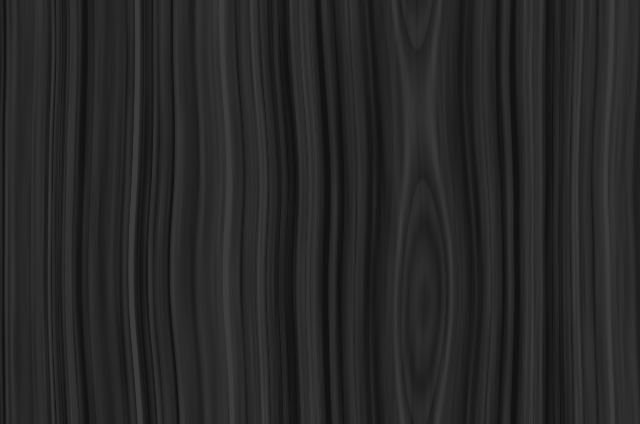
Reproduce this texture procedurally as a WebGL 1 fragment shader.

```glsl
precision highp float;
// Dark stained wood with long vertical grain around one slender eye.
// A wavy ring coordinate is mirrored about the eye; layered noise, dark
// grooves and pale ridges follow it, and fine fibres are laid on top.

uniform vec2 u_resolution;

const float PI = 3.14159265;
const vec2 EYE_CENTRE = vec2(1.0, 0.28);
const float EYE_SOFTNESS = 0.025;
const float MEAN_TONE = 0.168;

float hash(vec2 p) {
  return fract(sin(dot(p, vec2(127.1, 311.7))) * 43758.5453);
}

float noise(vec2 p) {
  vec2 cell = floor(p);
  vec2 f = fract(p);
  f = f * f * f * (f * (f * 6.0 - 15.0) + 10.0);
  float low = mix(hash(cell), hash(cell + vec2(1.0, 0.0)), f.x);
  float high = mix(hash(cell + vec2(0.0, 1.0)), hash(cell + vec2(1.0, 1.0)), f.x);
  return mix(low, high, f.y);
}

// Sideways drift that makes the grain lines sway.
float sway(vec2 p) {
  float broad = noise(p * vec2(2.5, 1.7) + 4.3) - 0.5;
  float small = noise(p * vec2(5.0, 3.6) + 19.7) - 0.5;
  return 0.034 * broad + 0.009 * small;
}

// Distance from the pith: closed loops at the eye, a saddle above it.
float ringRadius(vec2 p, vec2 centre) {
  float lift = 0.06 * sin(PI * (p.y - centre.y) / 0.9);
  return length(vec3(p.x - centre.x, lift, EYE_SOFTNESS));
}

// Alternates stretches of wide and of crowded rings.
float ringCoordinate(float radius) {
  float spacing = radius * (0.75 + 2.6 * radius);
  return 29.0 * radius - 0.7 * sin(2.0 * PI * spacing);
}

// Soft bands of several widths, centred on zero.
float bands(float ring, float y) {
  float sum = 0.0;
  float weight = 0.48;
  float frequency = 1.0;
  for (int i = 0; i < 4; i++) {
    float layer = float(i) * 17.0;
    sum += weight * (noise(vec2(ring * frequency + layer, y * 0.3 + layer)) - 0.5);
    weight *= 0.68;
    frequency *= 1.85;
  }
  return sum;
}

// A sharp dark groove after a pale ridge, with random strength per ring.
float grooves(float ring, float seed) {
  float id = floor(ring);
  float g = fract(ring);
  float dark = smoothstep(0.0, 0.06, g) * exp(-6.0 * g) * (1.0 - g);
  float pale = smoothstep(0.65, 0.9, g) * (1.0 - smoothstep(0.9, 1.0, g));
  float darkness = hash(vec2(id, seed));
  float paleness = hash(vec2(id + 1.0, seed + 3.0));
  return 0.06 * pale * paleness - 0.13 * dark * darkness;
}

// Fine streaks along the grain, centred on zero.
float fibres(vec2 p) {
  float coarse = noise(p * vec2(62.0, 2.0)) - 0.5;
  float fine = noise(p * vec2(165.0, 6.0) + 31.0) - 0.5;
  return 0.6 * coarse + fine;
}

void main() {
  vec2 p = gl_FragCoord.xy / u_resolution.y;
  vec2 wood = vec2(p.x + sway(p) - sway(EYE_CENTRE), p.y);

  float radius = ringRadius(wood, EYE_CENTRE);
  float ring = ringCoordinate(radius);

  float tone = MEAN_TONE + 0.26 * bands(ring, p.y);
  tone += grooves(ring * 0.5, 5.0) + 0.6 * grooves(ring * 1.13 + 0.4, 11.0);
  tone += 0.031 * fibres(wood);

  // Shade the far side of the board.
  tone -= 0.05 * smoothstep(0.87, 0.96, radius);

  gl_FragColor = vec4(vec3(clamp(tone, 0.07, 0.24)), 1.0);
}
```
